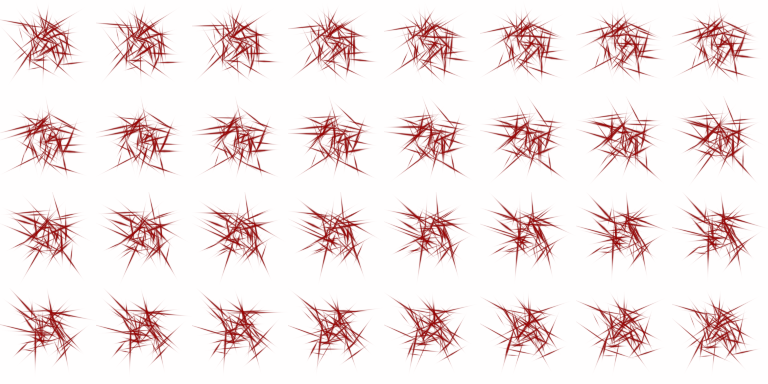
Reproduce this pattern procedurally as a Shadertoy shader.

```glsl
// Grid of spiky dark red scribble bursts that slowly evolve from cell to cell.
#define GRID vec2(8.0, 4.0)       // repeats across and down
#define STROKES 60                // strokes per burst
#define SPREAD 0.44               // width of the square of stroke centres, in cells
#define ORBIT 0.06                // drift of the centres over the whole grid
#define SWAY 0.55                 // swing of the stroke angles, radians
#define HALF_LENGTH vec2(0.12, 0.42)
#define HALF_WIDTH vec2(0.003, 0.0108)
#define SOFTNESS 0.5              // blur of stroke edges, in pixels
#define PAPER vec3(1.0, 0.995, 0.995)
#define EDGE_RED vec3(0.50, 0.0, 0.0)
#define CORE_RED vec3(0.60, 0.01, 0.01)

const float TAU = 6.2831853;

vec4 hash41(float n) {
    vec4 p = fract(n * vec4(0.1031, 0.1030, 0.0973, 0.1099));
    p += dot(p, p.wzxy + 33.33);
    return fract((p.xxyz + p.yzzw) * p.zywx);
}

// Soft line at distance d; lines thinner than the blur grow paler instead.
float softLine(float d, float w, float blur) {
    float wide = sqrt(w * w + blur * blur);
    return w / wide * exp(-d * d / (wide * wide));
}

// Needle with a dark short body and long tips that dissolve.
float needle(vec2 p, float angle, float halfLength, float halfWidth, float blur) {
    vec2 dir = vec2(cos(angle), sin(angle));
    float along = abs(dot(p, dir)) / halfLength;
    float across = dot(p, vec2(-dir.y, dir.x));
    float taper = max(1.0 - along, 0.0);
    float width = halfWidth * taper * sqrt(taper);
    return softLine(across, width, blur) * min(1.0, 1.7 * taper * taper);
}

// Ink of one burst; phase runs once around the loop over all cells.
float burst(vec2 p, float phase, float blur) {
    float clear = 1.0;
    for (int i = 0; i < STROKES; i++) {
        vec4 place = hash41(float(i) + 11.0);
        vec4 form = hash41(float(i) + 173.0);
        float turn = phase + TAU * place.z;
        vec2 centre = SPREAD * (place.xy - 0.5) + ORBIT * vec2(cos(turn), sin(turn));
        float angle = TAU * place.w + SWAY * sin(phase + TAU * form.x);
        float halfLength = mix(HALF_LENGTH.x, HALF_LENGTH.y, form.y);
        float pulse = 0.9 + 0.3 * sin(phase + TAU * form.w);
        float halfWidth = mix(HALF_WIDTH.x, HALF_WIDTH.y, form.z) * pulse;
        clear *= 1.0 - needle(p - centre, angle, halfLength, halfWidth, blur);
    }
    return 1.0 - clear;
}

void mainImage(out vec4 fragColor, in vec2 fragCoord) {
    // Cells are numbered in reading order from the top left.
    vec2 grid = fragCoord / iResolution.xy * GRID;
    vec2 cell = floor(grid);
    vec2 p = fract(grid) - vec2(0.475, 0.525);
    float index = cell.x + (GRID.y - 1.0 - cell.y) * GRID.x;
    float phase = TAU * index / (GRID.x * GRID.y);
    float blur = SOFTNESS * GRID.y / iResolution.y;

    // Thin ink is darker in hue than the solid cores.
    float ink = burst(p, phase, blur);
    vec3 red = mix(EDGE_RED, CORE_RED, pow(ink, 4.0));
    fragColor = vec4(mix(PAPER, red, ink), 1.0);
}
```
